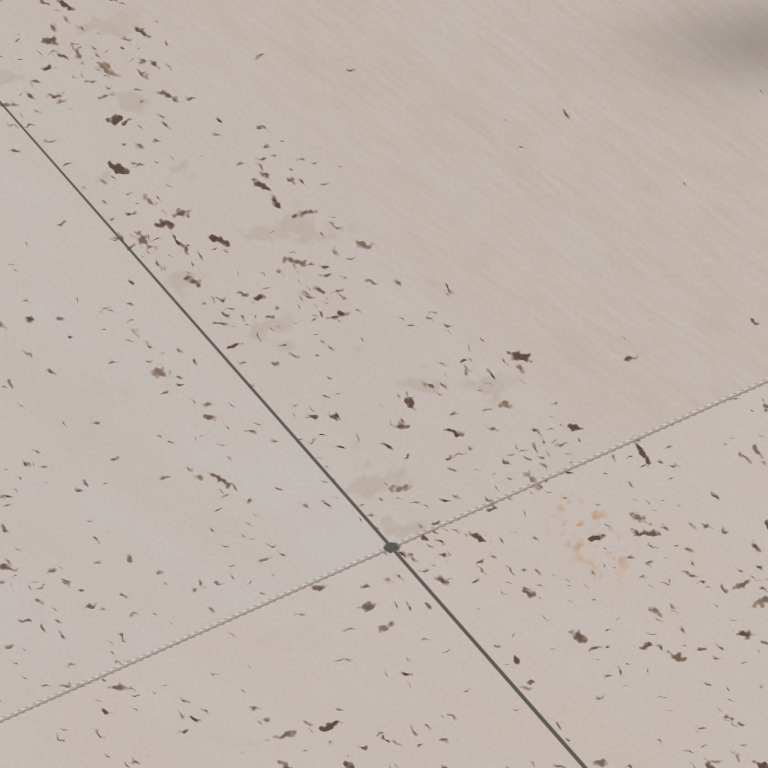
Give the GLSL for this texture, as a Shadertoy shader.

```glsl
// Four honed travertine slabs seen at an angle, meeting at one crossing.
// Skewed slab coordinates drive tint and pit density; scattered torn ellipses
// make the pits, stretched gradient noise the veins, and two lines the joints.

#define CROSSING vec2(0.509, 0.288)
#define DARK_DIR vec2(0.660, -0.751)
#define ROPE_DIR vec2(0.914, 0.405)
#define VEIN_DIR vec2(0.800, -0.600)
#define PALE_STONE vec3(0.765, 0.732, 0.712)
#define WARM_STONE vec3(0.755, 0.698, 0.656)
#define PIT_DARK vec3(0.30, 0.22, 0.18)
#define PIT_LIGHT vec3(0.66, 0.58, 0.52)
#define JOINT_COLOR vec3(0.33, 0.32, 0.30)
#define RUST_COLOR vec3(0.72, 0.44, 0.25)
#define ROPE_PITCH 0.0105

vec2 hash2(vec2 p) {
    vec3 a = fract(p.xyx * vec3(0.1031, 0.1030, 0.0973));
    a += dot(a, a.yzx + 33.33);
    return fract((a.xx + a.yz) * a.zy);
}
float cornerSlope(vec2 cell, vec2 offset) {
    return dot(hash2(cell) * 2.0 - 1.0, offset);
}
// Gradient noise, roughly -0.7 to 0.7
float noise(vec2 p) {
    vec2 i = floor(p), f = p - i, e = vec2(1.0, 0.0);
    vec2 u = f * f * f * (f * (f * 6.0 - 15.0) + 10.0);
    return mix(mix(cornerSlope(i, f), cornerSlope(i + e, f - e), u.x),
               mix(cornerSlope(i + e.yx, f - e.yx), cornerSlope(i + 1.0, f - 1.0), u.x), u.y);
}
float fbm(vec2 p) {
    return noise(p) + 0.5 * noise(p * 2.03 + 7.1) + 0.25 * noise(p * 4.1 + 3.7);
}
float bump(float x, float width) {
    return exp(-x * x / (width * width));
}

// x runs along the dark joint, y along the rope joint
vec2 slabCoords(vec2 uv) {
    return inverse(mat2(DARK_DIR, ROPE_DIR)) * (uv - CROSSING);
}
// Share of the pitted band that crosses the rear slab
float rearBand(vec2 q, float blur) {
    return 1.0 - smoothstep(-blur, blur, q.y - 0.31 - 0.13 * q.x);
}
// Chance of a pit: x for large pits, y for small ones
vec2 pitDensity(vec2 uv) {
    vec2 q = slabCoords(uv), density;
    if (q.x > 0.0) density = q.y > 0.0 ? vec2(0.36, 0.36) : vec2(0.24, 0.16);
    else if (q.y > 0.0) density = vec2(0.58, 0.52) * rearBand(q, 0.06) + 0.008;
    else density = vec2(0.01, 0.15) + vec2(0.14, 0.60) * bump(q.y + 0.39, 0.07)
                 + vec2(0.03, 0.25) * bump(q.y + 0.12, 0.04);
    return density * (0.15 + 1.1 * smoothstep(-0.3, 0.35, noise(uv * 9.0 + 4.0)));
}

// Scattered slanted pits: x is coverage, y is darkness, deepest at the heart
vec2 pitLayer(vec2 uv, float cells, float size, bool large, float tear, float px) {
    vec2 home = floor(uv * cells), result = vec2(0.0);
    for (int j = -1; j <= 1; j++)
    for (int i = -1; i <= 1; i++) {
        vec2 cell = home + vec2(i, j), centre = (cell + hash2(cell + cells)) / cells;
        vec2 pick = hash2(cell + cells + 37.7), form = hash2(cell + cells + 91.3);
        vec2 density = pitDensity(centre);
        if (pick.x > (large ? density.x : density.y)) continue;
        float angle = -0.35 + (pick.y - 0.5) * 1.4, c = cos(angle), s = sin(angle);
        vec2 v = mat2(c, -s, s, c) * (uv - centre);
        vec2 radius = size * (0.3 + 0.7 * form.x * form.x) * vec2(1.0, 0.24 + 0.2 * form.y);
        float d = (length(v / radius) - 1.0 + tear) * radius.y;
        float cover = 1.0 - smoothstep(-px, px, d);
        float depth = smoothstep(0.1, 0.7, -d / radius.y);
        if (cover > result.x) result = vec2(cover, fract(form.y * 7.3 + form.x) * 0.7 + 0.45 * depth);
    }
    return result;
}

void mainImage(out vec4 fragColor, in vec2 fragCoord) {
    vec2 uv = fragCoord / iResolution.xy, q = slabCoords(uv), p = uv - CROSSING;
    float px = 1.0 / iResolution.y;
    bool front = q.x > 0.0, rear = !front && q.y > 0.0;

    // Slab tint, broad bands, fine veins and grain
    vec2 vein = vec2(dot(uv, VEIN_DIR), dot(uv, vec2(-VEIN_DIR.y, VEIN_DIR.x)));
    float smoothZone = rear ? 1.0 - rearBand(q, 0.16) : 0.0;
    float warmth = front ? 0.45 : 0.14 + (rear ? 0.14 : 0.0) + 0.40 * smoothZone;
    warmth += 0.35 * fbm(vec2(vein.x * 2.5, vein.y * 13.0)) + 0.15 * fbm(uv * 14.0);
    warmth += smoothZone * 0.45 * fbm(vec2(vein.x * 14.0, vein.y * 60.0));
    vec3 color = mix(PALE_STONE, WARM_STONE, clamp(warmth, 0.0, 1.15));
    color += 0.016 * (0.3 + smoothZone) * noise(vec2(vein.x * 16.0, vein.y * 150.0));
    color += 0.020 * noise(uv * 210.0) + (front ? 0.012 : 0.0);

    // Ghostly filled patches, soft corner shade and a rust stain
    float patchy = smoothstep(0.32, 0.5, fbm(uv * vec2(9.0, 15.0) + 2.0) + 0.25 * noise(uv * 70.0));
    color -= patchy * (rear ? rearBand(q, 0.06) : 0.2) * vec3(0.03, 0.04, 0.05);
    color *= 1.0 - 0.17 * bump(length((uv - vec2(1.0, 0.945)) * vec2(0.5, 1.3)), 0.075);
    vec2 stain = q - slabCoords(vec2(0.768, 0.304));
    float rust = bump(length(stain * vec2(1.0, 1.8)), 0.05) * smoothstep(0.0, 0.5, fbm(uv * 50.0));
    color = mix(color, RUST_COLOR, front ? 0.85 * rust : 0.0);

    // Pits with torn outlines
    vec2 ragged = uv + 0.006 * vec2(noise(uv * 95.0), noise(uv * 95.0 + 19.0));
    float tear = 1.1 * noise(uv * 150.0 + 5.0);
    vec2 large = pitLayer(ragged, 32.0, 0.0155, true, tear, px);
    vec2 small = pitLayer(ragged, 58.0, 0.0068, false, tear, px);
    color = mix(color, mix(PIT_LIGHT, PIT_DARK, min(0.75 * small.y, 1.0)), 0.8 * small.x);
    color = mix(color, mix(PIT_LIGHT, PIT_DARK, min(large.y, 1.0)), 0.85 * large.x);

    // Beaded pale joint with a thin shadow below
    float across = dot(p, vec2(-ROPE_DIR.y, ROPE_DIR.x)), along = dot(p, ROPE_DIR);
    float strand = 0.5 + 0.5 * sin(6.2832 * (along / ROPE_PITCH + across * 80.0));
    float rope = 1.0 - smoothstep(0.0024 - px, 0.0024 + px, abs(across));
    float shadow = 1.0 - smoothstep(0.0005, 0.001 + px, abs(across + 0.003 - 0.0012 * strand));
    color = mix(color, mix(vec3(0.66, 0.62, 0.59), vec3(0.82, 0.79, 0.77), strand), 0.8 * rope);
    color = mix(color, vec3(0.50, 0.46, 0.43), 0.6 * shadow);

    // Dark joint, wider toward the viewer, and the knot at the crossing
    float gap = abs(dot(p, vec2(-DARK_DIR.y, DARK_DIR.x)));
    float knot = length(p * vec2(0.8, 1.1)) - 0.0075 + 0.004 * noise(uv * 120.0);
    float joint = min(gap - 0.0021 - 0.0012 * clamp(q.x, -0.8, 0.4), knot);
    color = mix(color, JOINT_COLOR, 0.92 * (1.0 - smoothstep(-px, px, joint)));
    fragColor = vec4(clamp(color, 0.0, 1.0), 1.0);
}
```
